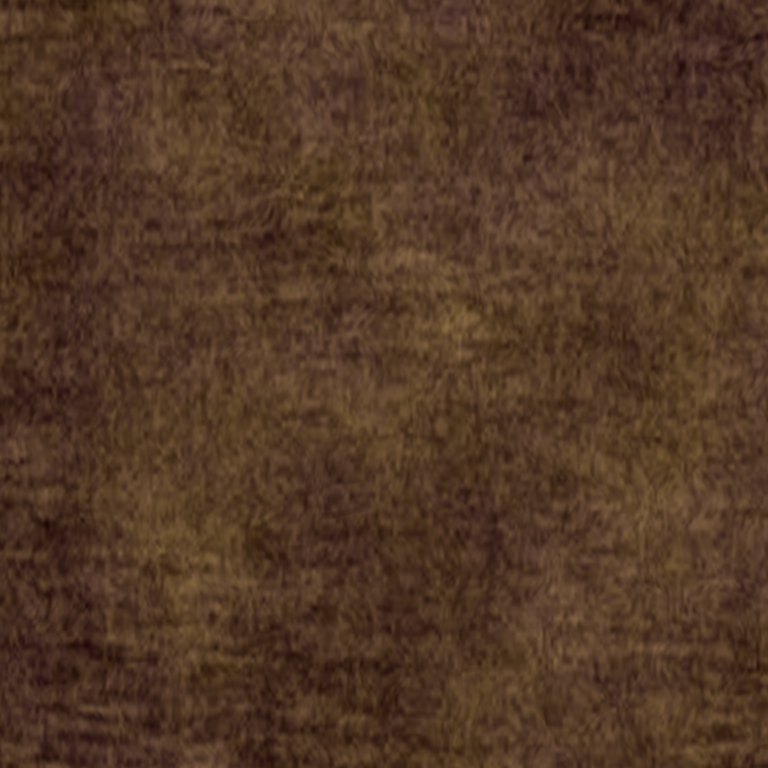
Reproduce this texture procedurally as a Shadertoy shader.

```glsl
// Worn brown velvet: fine upright pile grain over faint horizontal weave rows,
// with broad cloudy wear and a drift between golden and plum brown.
// Each layer is value noise, stretched along the direction of its threads.

float hash(vec2 p) {
    return fract(sin(dot(p, vec2(127.1, 311.7))) * 43758.5453);
}

// Smooth value noise, centred on zero
float noise(vec2 p) {
    vec2 cell = floor(p);
    vec2 f = fract(p);
    f = f * f * (3.0 - 2.0 * f);
    float low = mix(hash(cell), hash(cell + vec2(1.0, 0.0)), f.x);
    float high = mix(hash(cell + vec2(0.0, 1.0)), hash(cell + vec2(1.0, 1.0)), f.x);
    return mix(low, high, f.y) - 0.5;
}

float fbm(vec2 p) {
    float sum = 0.0;
    float amplitude = 0.55;
    for (int i = 0; i < 4; i++) {
        sum += amplitude * noise(p);
        p = mat2(1.6, 1.2, -1.2, 1.6) * p + 17.3;
        amplitude *= 0.55;
    }
    return sum;
}

void mainImage(out vec4 fragColor, in vec2 fragCoord) {
    vec2 uv = fragCoord / iResolution.xy;

    // Slight waviness keeps the threads from lining up on a grid
    vec2 bend = vec2(noise(uv * 23.0), noise(uv * 19.0 + 40.0)) * 0.012;
    vec2 cloth = uv + bend;

    // Broad worn patches
    float wear = fbm(uv * vec2(5.5, 4.5) + 3.7);

    // Horizontal weave rows, stronger in some areas than others
    float rowStrength = smoothstep(-0.25, 0.3, noise(uv * 5.0 + 71.0));
    float rows = noise(cloth * vec2(15.0, 78.0) + 9.0)
               + 0.6 * noise(cloth * vec2(36.0, 96.0) + 31.0);

    // Upright pile: long pale streaks, short tufts and fine fibres
    float streaks = noise(cloth * vec2(55.0, 10.0) + 53.0);
    float tufts = noise(cloth * vec2(150.0, 82.0) + 5.0);
    float fibres = noise(cloth * vec2(215.0, 135.0) + 87.0);

    float shade = 0.20 * wear
                + rows * mix(0.045, 0.13, rowStrength)
                + 0.045 * streaks + 0.125 * tufts + 0.09 * fibres;

    // Dark horizontal flecks where the pile has parted
    float fleck = noise(cloth * vec2(26.0, 72.0) + 113.0) + 0.5 * noise(uv * 7.0 + 23.0);
    shade -= 0.045 * smoothstep(0.25, 0.55, fleck);

    // Brown base, tinted from golden (positive) to plum (negative)
    float tint = fbm(uv * 7.0 + 61.0) + 0.5 * wear
               + 0.35 * noise(cloth * vec2(95.0, 60.0) + 19.0);
    vec3 color = vec3(0.328, 0.224, 0.151) + shade * vec3(1.0, 0.9, 0.64);
    color += tint * vec3(0.005, 0.022, -0.055);

    fragColor = vec4(clamp(color, 0.0, 1.0), 1.0);
}
```
